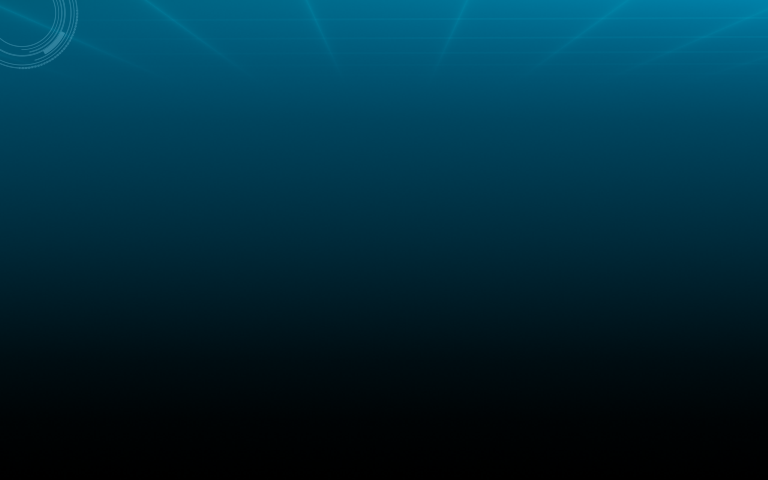
This background is drawn by a Shadertoy shader. Its source:

```glsl
// Deep teal gradient with a faint perspective light grid and a corner dial of arcs.

// Lengths are in canvas heights; depth is measured down from the top edge.
const float SHADE[9] = float[9](0.43, 0.342, 0.268, 0.217, 0.165, 0.107, 0.050, 0.014, 0.0);
const float BLUE_RATIO = 1.38;
const float SIDE_LIGHT = 0.34;              // left to right brightening at the top
const vec2 VANISH = vec2(0.806, 0.365);     // vanishing point of the grid
const float RAY_SPACING = 0.335;            // gap between rays on the top edge
const float ROW_SPACING = 0.427;            // gap between rows in inverse depth
const float ROW_OFFSET = 0.206;
const float ROW_TILT = 0.0035;
const float GRID_FADE = 0.19;
const vec3 GRID_COLOR = vec3(0.0, 0.60, 0.72);
const vec2 DIAL_CENTER = vec2(0.046, 0.027);
const float DIAL_INNER = 0.070;
const float DIAL_STEP = 0.0064;
const int DIAL_RINGS = 8;
const vec3 DIAL_COLOR = vec3(0.38, 0.68, 0.78);
const float TAU = 6.2831853;

float hash(float n) {
    return fract(sin(n * 127.1) * 43758.5453);
}

// Smooth vertical falloff through evenly spaced shades
vec3 background(vec2 p) {
    float t = clamp(p.y, 0.0, 0.9999) * 8.0;
    int i = int(t);
    float green = mix(SHADE[i], SHADE[i + 1], fract(t));
    green *= 1.0 + SIDE_LIGHT * (p.x / 1.6 - 0.5) * exp(-7.0 * p.y);
    float ratio = BLUE_RATIO - 0.07 * exp(-9.0 * p.y);
    return vec3(0.0, green, green * ratio);
}

// Converging rays and receding rows
float lightGrid(vec2 p, float pixel) {
    float gap = max(VANISH.y - p.y, 0.05);
    float slope = (p.x - VANISH.x) / gap;
    float column = slope * VANISH.y / RAY_SPACING;
    float rayDist = abs(fract(column) - 0.5) * RAY_SPACING * gap / VANISH.y;
    rayDist /= sqrt(1.0 + slope * slope);
    float ray = 0.20 * exp(-rayDist / 0.012) + 0.16 * exp(-rayDist / 0.003);

    float rowGap = max(gap - ROW_TILT * (p.x - VANISH.x), 0.05);
    float row = 1.0 / (rowGap * ROW_SPACING) - ROW_OFFSET;
    float rowDist = abs(fract(row + 0.5) - 0.5) * ROW_SPACING * rowGap * rowGap;
    float line = 1.0 - smoothstep(0.0005, 0.0012 + pixel, rowDist);
    line *= 0.20 * smoothstep(-0.3, 1.4, p.x);

    float fade = 1.0 - smoothstep(0.0, GRID_FADE, p.y);
    return (ray + line) * fade;
}

// Soft-edged band around a radius
float band(float radius, float target, float halfWidth, float pixel) {
    return 1.0 - smoothstep(halfWidth - 0.5 * pixel, halfWidth + 0.5 * pixel, abs(radius - target));
}

// Concentric broken arcs, a bold segment and a ticked rim
float dial(vec2 p, float pixel) {
    vec2 q = p - DIAL_CENTER;
    float radius = length(q);
    float angle = atan(q.y, q.x);
    float cover = 0.0;
    for (int i = 0; i < DIAL_RINGS; i++) {
        float k = float(i);
        float turn = fract(angle / TAU + hash(k + 3.0));
        float span = 0.45 + 0.45 * hash(k + 17.0);
        float arc = smoothstep(0.0, 0.01, turn) * (1.0 - smoothstep(span, span + 0.01, turn));
        float halfWidth = mix(0.0008, 0.0019, hash(k + 31.0));
        cover = max(cover, 0.34 * arc * band(radius, DIAL_INNER + k * DIAL_STEP, halfWidth, pixel));
    }
    cover = max(cover, 0.36 * band(radius, DIAL_INNER, 0.0012, pixel));
    float bold = 1.0 - smoothstep(0.30, 0.33, abs(angle - 0.75));
    cover = max(cover, 0.48 * bold * band(radius, 0.094, 0.0048, pixel));
    float ticks = 0.5 + 0.5 * smoothstep(-0.4, 0.4, sin(angle * 110.0));
    float rim = 1.0 - smoothstep(0.85, 0.90, abs(angle - 0.78));
    return max(cover, 0.38 * rim * ticks * band(radius, 0.115, 0.0022, pixel));
}

void mainImage(out vec4 fragColor, in vec2 fragCoord) {
    float pixel = 1.0 / iResolution.y;
    vec2 p = fragCoord * pixel;
    p.x *= 1.6 * iResolution.y / iResolution.x;
    p.y = 1.0 - p.y;

    vec3 color = background(p);
    color = mix(color, GRID_COLOR, lightGrid(p, pixel));
    color = mix(color, DIAL_COLOR, dial(p, pixel));

    // Fine grain to hide banding
    color += (hash(dot(floor(p * 320.0), vec2(0.113, 0.417))) - 0.5) / 255.0;
    fragColor = vec4(clamp(color, 0.0, 1.0), 1.0);
}
```
